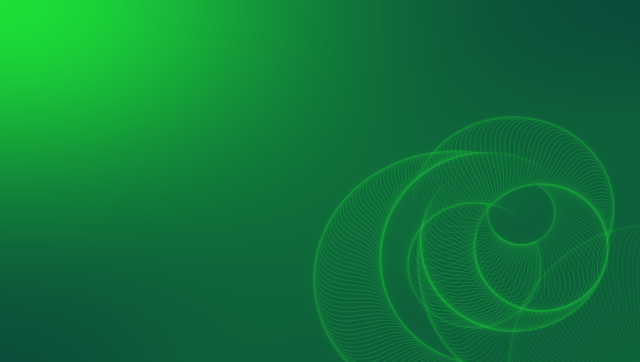
A Shadertoy shader for this background:

```glsl
// Green corner glow behind interlaced ribbons woven from fine wavy lines.

// Tunable values; lengths are fractions of the canvas height.
const vec3 DARK_GREEN = vec3(0.04, 0.285, 0.23);
const vec3 BRIGHT_GREEN = vec3(0.11, 0.87, 0.22);
const vec3 THREAD_GREEN = vec3(0.10, 0.80, 0.22);
const vec2 GLOW_SIZE = vec2(0.50, 0.55);
const float FILL_LIGHT = 0.14;
const float THREAD_DENSITY = 80.0;
const float THREAD_TWIST = 4.5;
const float THREAD_WAVE = 1.1;
const float THREAD_WIDTH = 0.0022;
const float THREAD_OPACITY = 0.40;
const float RIM_WIDTH = 0.0026;
const float RIM_OPACITY = 0.48;
const float ARC_FADE = 0.65;

// Ellipses: centre, then radii.
const vec4 LEFT_SWEEP = vec4(1.256, 0.228, 0.389, 0.355);
const vec4 LEFT_INNER = vec4(1.348, 0.286, 0.297, 0.293);
const vec4 TOP_SWEEP = vec4(1.417, 0.424, 0.279, 0.253);
const vec4 CORE = vec4(1.495, 0.316, 0.184, 0.175);
const vec4 RING = vec4(1.422, 0.332, 0.260, 0.247);
const vec4 HOLE = vec4(1.440, 0.412, 0.092, 0.088);
const vec4 LOW_SWEEP = vec4(1.429, 0.286, 0.276, 0.346);
const vec4 HOOK = vec4(1.311, 0.267, 0.184, 0.173);
const vec4 CORNER_OUTER = vec4(1.820, -0.014, 0.415, 0.396);
const vec4 CORNER_INNER = vec4(1.843, -0.198, 0.138, 0.115);

// Approximate signed distance to an ellipse, negative inside.
float ellipseDistance(vec2 p, vec4 e) {
    return (length((p - e.xy) / e.zw) - 1.0) * min(e.z, e.w);
}

// Soft thin stroke at a given distance from its centre line.
float rim(float d) {
    float width = max(RIM_WIDTH, 0.8 / iResolution.y);
    return exp(-d * d / (width * width)) + 0.22 * exp(-abs(d) / (3.5 * width));
}

// Evenly spaced threads, blended to their mean where too dense to resolve.
float threads(float q) {
    float density = length(vec2(dFdx(q), dFdy(q)));
    float width = THREAD_WIDTH * iResolution.y;
    float d = abs(fract(q) - 0.5) / max(density, 1e-4);
    float line = (1.0 - smoothstep(0.0, max(width, 1.0), d)) * min(width, 1.0);
    float mean = min(width * density, 0.8);
    return mix(line, mean, smoothstep(0.3, 0.7, density));
}

// Ribbon between two ellipses; arc holds its middle angle and half span.
float ribbon(vec2 p, vec4 outer, vec4 inner, vec2 arc) {
    float dOuter = ellipseDistance(p, outer);
    float dInner = ellipseDistance(p, inner);

    // Angle measured from the middle of the arc, so the seam stays hidden.
    vec2 axis = vec2(cos(arc.x), sin(arc.x));
    vec2 r = p - inner.xy;
    float angle = atan(axis.x * r.y - axis.y * r.x, dot(axis, r));
    float arcMask = 1.0 - smoothstep(arc.y - ARC_FADE, arc.y, abs(angle));

    // The phase makes each thread run tangent to both rims.
    float across = clamp(dInner / max(dInner - dOuter, 1e-4), 0.001, 0.999);
    float phase = acos(1.0 - 2.0 * across);
    float q = angle * outer.z * THREAD_DENSITY
            + THREAD_TWIST * phase + THREAD_WAVE * sin(2.0 * phase);
    float aa = 1.0 / iResolution.y;
    float inside = smoothstep(-aa, aa, dInner) * smoothstep(-aa, aa, -dOuter);
    float weave = threads(q) * inside * THREAD_OPACITY;

    float rims = 0.75 * rim(dOuter) * smoothstep(-0.01, 0.01, dInner)
               + rim(dInner) * smoothstep(-0.01, 0.01, -dOuter);
    return arcMask * (weave + RIM_OPACITY * rims);
}

// Corner glow, with a weak fill light toward the opposite corner.
vec3 background(vec2 uv) {
    vec2 fromCorner = vec2(uv.x, 1.0 - uv.y);
    vec2 g = fromCorner / GLOW_SIZE;
    float glow = exp(-dot(g, g));
    float fill = FILL_LIGHT * smoothstep(0.0, 0.4, fromCorner.x * fromCorner.y);
    return mix(DARK_GREEN, BRIGHT_GREEN, min(glow + fill, 1.0));
}

void mainImage(out vec4 fragColor, in vec2 fragCoord) {
    vec2 p = fragCoord / iResolution.y;
    vec3 color = background(fragCoord / iResolution.xy);

    // Interlaced ribbons, from the outer sweeps to the core.
    float light = 0.75 * ribbon(p, LEFT_SWEEP, LEFT_INNER, vec2(2.9, 1.9));
    light += 0.70 * ribbon(p, TOP_SWEEP, CORE, vec2(1.2, 1.7));
    light += 0.75 * ribbon(p, RING, CORE, vec2(-1.75, 2.1));
    light += 0.50 * ribbon(p, CORE, HOLE, vec2(-0.7, 2.1));
    light += 0.65 * ribbon(p, LOW_SWEEP, RING, vec2(3.8, 1.1));
    light += 0.35 * ribbon(p, CORNER_OUTER, CORNER_INNER, vec2(2.2, 1.8));
    light += 0.45 * ribbon(p, HOOK, HOLE, vec2(3.9, 1.8));
    light += 0.35 * ribbon(p, LEFT_INNER, HOOK, vec2(2.2, 1.5));

    color = mix(color, THREAD_GREEN, 1.0 - exp(-1.1 * light));
    fragColor = vec4(color, 1.0);
}
```
